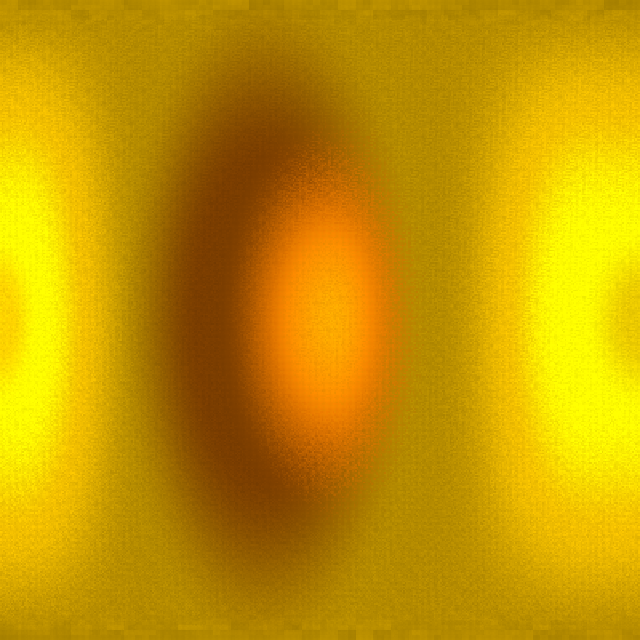
Reproduce this background procedurally as a Shadertoy shader.

```glsl
// A grainy glow field: an orange ember inside a brown oval, between
// two yellow flares at the sides. Soft ellipses are blended over olive,
// then sine-hash grain, faint weave and blocky rims add the texture.

float hash(vec2 p) {
    return fract(sin(dot(p, vec2(127.1, 311.7))) * 43758.5453);
}

// Elliptical distance with separate left and right radii
float oval(vec2 p, float left, float right, float height) {
    return length(p / vec2(p.x < 0.0 ? left : right, height));
}

void mainImage(out vec4 fragColor, in vec2 fragCoord) {
    vec2 uv = fragCoord / iResolution.xy;
    float rim = min(uv.y, 1.0 - uv.y);

    // Grain on a fixed grid, centred on zero
    vec2 cell = floor(uv * 400.0);
    float grain = hash(cell) + hash(cell + 57.3) - 1.0;

    // Side flares, fading to olive at the top and bottom
    float side = smoothstep(0.24, 0.03, uv.x) + smoothstep(0.66, 0.92, uv.x);
    float flare = side * sin(3.14159 * uv.y) + 0.03 * grain;
    vec3 color = mix(vec3(0.70, 0.54, 0.0), vec3(0.95, 0.75, 0.0),
                     smoothstep(-0.05, 0.55, flare));
    color = mix(color, vec3(1.0, 0.99, 0.0), smoothstep(0.5, 0.92, flare));

    // Dimmer hearts of the flares, at the left and right edges
    float leftHeart = oval(uv - vec2(0.0, 0.5), 0.06, 0.06, 0.14);
    float rightHeart = oval(uv - vec2(1.0, 0.5), 0.09, 0.09, 0.15);
    color = mix(color, vec3(1.0, 0.83, 0.0), smoothstep(1.0, 0.3, leftHeart));
    color = mix(color, vec3(0.92, 0.79, 0.0), smoothstep(1.0, 0.2, rightHeart));

    // Brown oval
    float shade = oval(uv - vec2(0.41, 0.5), 0.22, 0.24, 0.52);
    color = mix(color, vec3(0.48, 0.24, 0.0), smoothstep(1.05, 0.45, shade));

    // Ember, its outline scattered by the grain, more so on the right
    float ember = oval(uv - vec2(0.52, 0.5), 0.19, 0.15, 0.34);
    ember += grain * mix(0.08, 0.2, smoothstep(0.35, 0.6, uv.x))
           * smoothstep(0.1, 0.8, ember);
    color = mix(color, vec3(0.98, 0.51, 0.0), smoothstep(0.95, 0.3, ember));
    color = mix(color, vec3(1.0, 0.67, 0.0), smoothstep(0.55, 0.0, ember));

    // Coarse blocks along the rims, finer ones just inside
    float coarse = hash(floor(uv * vec2(36.0, 64.0))) - 0.5;
    float fine = hash(floor(uv * vec2(90.0, 128.0))) - 0.5;
    color *= 1.0 + 0.09 * coarse * smoothstep(0.04, 0.02, rim)
                 + 0.05 * fine * smoothstep(0.08, 0.03, rim);

    // Film grain and a faint woven grid
    vec2 weave = cos(uv * 6.28318 * 96.0);
    color *= 1.0 + 0.06 * grain * smoothstep(0.0, 0.06, rim)
                 + 0.008 * (weave.x + weave.y);

    fragColor = vec4(clamp(color, 0.0, 1.0), 1.0);
}
```
